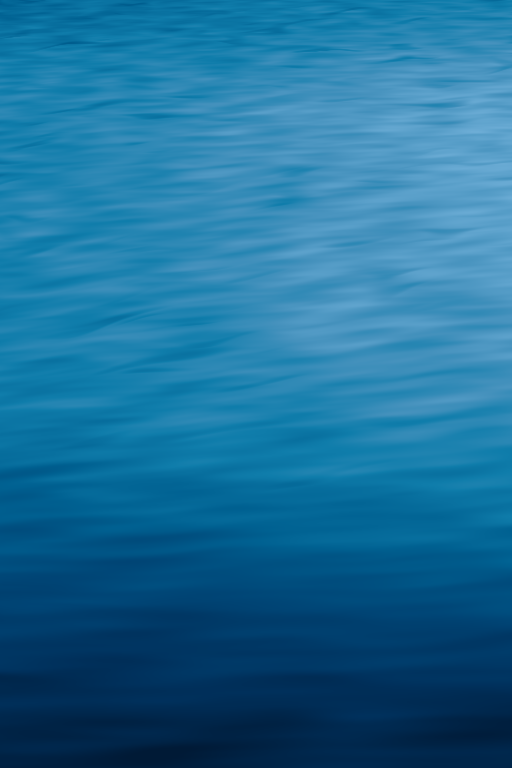
Give the GLSL for this texture, as a Shadertoy shader.

```glsl
// Calm blue water seen at a slant: fine ripples far off, broad dark swells close by.

const float NEAR_PERIOD = 0.070;   // ripple height at the bottom edge
const float PERIOD_DROP = 0.057;   // how much it shrinks towards the top

vec2 hash22(vec2 p) {
    vec3 q = fract(vec3(p.xyx) * vec3(0.1031, 0.1030, 0.0973));
    q += dot(q, q.yzx + 33.33);
    return fract((q.xx + q.yz) * q.zy) * 2.0 - 1.0;
}

float gradientNoise(vec2 p) {
    vec2 cell = floor(p);
    vec2 f = p - cell;
    vec2 u = f * f * f * (f * (f * 6.0 - 15.0) + 10.0);
    float a = dot(hash22(cell), f);
    float b = dot(hash22(cell + vec2(1, 0)), f - vec2(1, 0));
    float c = dot(hash22(cell + vec2(0, 1)), f - vec2(0, 1));
    float d = dot(hash22(cell + vec2(1, 1)), f - vec2(1, 1));
    return mix(mix(a, b, u.x), mix(c, d, u.x), u.y);
}

// Noise whose slopes lean over, so one side of each wave is crisp.
float steepNoise(vec2 p, float lean) {
    return gradientNoise(p + vec2(0.0, lean * gradientNoise(p)));
}

// Maps the canvas to water coordinates whose cells shrink with distance.
vec2 waterPlane(vec2 p, float tilt, float stretch) {
    float height = p.y - tilt * p.x;
    float period = max(NEAR_PERIOD - PERIOD_DROP * height, 0.011);
    return vec2(p.x / (period * stretch), -log(period) / PERIOD_DROP);
}

// Two octaves of long, gently bent ripples.
float ripples(vec2 p, float tilt, float stretch, float density, float seed) {
    vec2 q = waterPlane(p, tilt, stretch);
    q.y = q.y * density + 0.5 * gradientNoise(q * vec2(0.8, 0.3) + seed);
    return steepNoise(q + seed, 0.45)
         + 0.5 * steepNoise(q * vec2(1.4, 1.8) + seed + 17.0, 0.35);
}

// Sparse thin dark blades that come in loose patches.
float creases(vec2 p, float tilt, float stretch, float density, float seed) {
    vec2 q = waterPlane(p, tilt, stretch);
    q.y += 0.3 * gradientNoise(q * vec2(1.2, 0.2) + seed + 7.0);
    float wave = steepNoise(q * vec2(1.0, density) + seed, 0.7);
    float patches = gradientNoise(q * vec2(0.6, 0.4) + seed + 41.0);
    return smoothstep(0.12, 0.42, wave) * smoothstep(-0.12, 0.25, patches);
}

// Broad light: dark foreground, glow at the right, dimmer far edge.
float lightTone(vec2 p, float aspect) {
    float side = p.x / aspect;
    float tone = 4.45 * smoothstep(-0.09, 0.57, p.y);
    tone += 0.8 * side * smoothstep(0.0, 0.35, p.y);
    vec2 toGlow = (p - vec2(0.5 * aspect, 0.76)) / vec2(0.38, 0.19);
    tone += 0.65 * exp(-dot(toGlow, toGlow));
    return tone - 0.9 * smoothstep(0.87, 1.02, p.y);
}

vec3 waterColour(float tone) {
    vec3 ramp[7] = vec3[7](
        vec3(0.00, 0.10, 0.21),    // abyss
        vec3(0.00, 0.19, 0.36),    // deep
        vec3(0.00, 0.27, 0.46),    // navy
        vec3(0.00, 0.38, 0.57),    // teal
        vec3(0.06, 0.49, 0.67),    // azure
        vec3(0.27, 0.57, 0.74),    // sky
        vec3(0.43, 0.68, 0.84));   // sheen
    float t = clamp(tone, 0.0, 5.999);
    int i = int(t);
    return mix(ramp[i], ramp[i + 1], fract(t));
}

void mainImage(out vec4 fragColor, in vec2 fragCoord) {
    float aspect = iResolution.x / iResolution.y;
    vec2 p = fragCoord / iResolution.y;
    p.x -= 0.5 * aspect;

    float tone = lightTone(p, aspect);

    // Ripples lean most in the middle distance and lie flat far off
    float middle = exp(-pow((p.y - 0.55) / 0.28, 2.0));
    float tilt = 0.03 + 0.12 * middle;
    float far = smoothstep(0.1, 0.5, p.y);

    // Cloudy reflections, two crossing sets of ripples, fine far streaks
    tone += 0.25 * gradientNoise(vec2(p.x * 2.5, (p.y - 0.1 * p.x) * 9.0) + 5.0);
    tone += 0.60 * ripples(p, tilt, 4.5, 1.7, 11.0);
    tone += 0.55 * ripples(p, 0.3 * tilt, 3.6, 2.3, 63.0);
    tone += 0.50 * far * ripples(p, 0.7 * tilt, 3.0, 3.0, 141.0);

    // Tilted dark blades across the middle and far water
    float bladeZone = smoothstep(0.28, 0.46, p.y);
    tone -= 0.75 * bladeZone * creases(p, tilt + 0.03, 4.5, 1.6, 29.0);
    tone -= 0.60 * bladeZone * creases(p, tilt, 3.2, 2.3, 87.0);
    tone += 0.10 * bladeZone;

    fragColor = vec4(waterColour(tone), 1.0);
}
```
